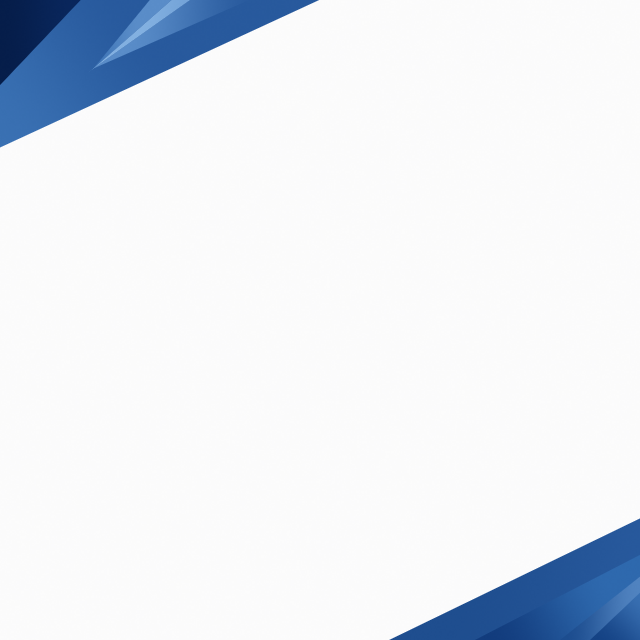
Reproduce this background procedurally as a Shadertoy shader.

```glsl
// Pale canvas with faceted blue bands across the top-left and bottom-right corners.

#define PAPER      vec3(0.985, 0.985, 0.986)
#define NAVY       vec3(0.022, 0.115, 0.290)
#define DEEP_BLUE  vec3(0.120, 0.305, 0.560)
#define MID_BLUE   vec3(0.155, 0.350, 0.615)
#define SOFT_BLUE  vec3(0.225, 0.440, 0.700)
#define SKY_BLUE   vec3(0.350, 0.550, 0.785)
#define GLINT      vec3(0.510, 0.690, 0.880)
#define GRAIN      0.004

// Signed distance to the line a-b, positive on its left side
float side(vec2 p, vec2 a, vec2 b) {
    vec2 d = normalize(b - a);
    return d.x * (p.y - a.y) - d.y * (p.x - a.x);
}

// Antialiased coverage of the left side of a-b
float leftOf(vec2 p, vec2 a, vec2 b) {
    float pixel = 1.0 / min(iResolution.x, iResolution.y);
    return clamp(0.5 + side(p, a, b) / pixel, 0.0, 1.0);
}

// Coverage of the wedge between two rays that leave one tip
float wedge(vec2 p, vec2 tip, vec2 rightEnd, vec2 leftEnd) {
    return leftOf(p, tip, rightEnd) * leftOf(p, leftEnd, tip);
}

float hash(vec2 p) {
    vec3 q = fract(vec3(p.xyx) * 0.1031);
    q += dot(q, q.yzx + 33.33);
    return fract((q.x + q.y) * q.z);
}

// Top-left band: dark corner and a bright shard
vec3 upperBand(vec2 p) {
    vec3 col = mix(SOFT_BLUE, MID_BLUE, smoothstep(0.0, 0.36, p.x + 0.7 * (p.y - 0.78)));

    vec3 corner = mix(NAVY, vec3(0.035, 0.150, 0.360), smoothstep(0.0, 0.12, p.x));
    col = mix(col, corner, leftOf(p, vec2(0.0, 0.867), vec2(0.126, 1.0)));

    vec2 tip = vec2(0.146, 0.893);
    vec2 glintRight = vec2(0.297, 1.0);
    vec2 glintLeft = vec2(0.268, 1.0);
    vec3 lowerFacet = mix(SKY_BLUE, MID_BLUE, smoothstep(0.19, 0.41, p.x));
    vec3 upperFacet = mix(SOFT_BLUE, SKY_BLUE, smoothstep(0.13, 0.22, p.x));
    vec3 glint = mix(GLINT, SKY_BLUE, 0.35 * smoothstep(0.22, 0.30, p.x));
    col = mix(col, lowerFacet, wedge(p, tip, vec2(0.389, 1.0), glintRight));
    col = mix(col, upperFacet, wedge(p, tip, glintLeft, vec2(0.234, 1.0)));
    return mix(col, glint, wedge(p, tip, glintRight, glintLeft));
}

// Bottom-right band: shaded inner facet with a thin ray
vec3 lowerBand(vec2 p) {
    vec3 col = mix(DEEP_BLUE, MID_BLUE, smoothstep(0.70, 1.05, p.x));

    float light = smoothstep(0.76, 1.0, p.x + 0.5 * p.y);
    vec3 facet = mix(vec3(0.070, 0.235, 0.490), vec3(0.180, 0.410, 0.680), light);
    col = mix(col, facet, leftOf(p, vec2(1.0, 0.133), vec2(0.742, 0.0)));

    float glow = smoothstep(0.88, 1.0, p.x);
    vec3 ray = mix(vec3(0.110, 0.300, 0.560), SKY_BLUE, glow * 0.85);
    col = mix(col, ray, leftOf(p, vec2(1.0, 0.099), vec2(0.875, 0.0)));

    vec3 base = mix(vec3(0.080, 0.260, 0.520), SOFT_BLUE, smoothstep(0.93, 1.08, p.x + p.y));
    return mix(col, base, leftOf(p, vec2(1.0, 0.074), vec2(0.922, 0.0)));
}

void mainImage(out vec4 fragColor, in vec2 fragCoord) {
    vec2 p = fragCoord / iResolution.xy;
    vec3 col = PAPER;
    col = mix(col, upperBand(p), leftOf(p, vec2(0.0, 0.7695), vec2(0.4987, 1.0)));
    col = mix(col, lowerBand(p), leftOf(p, vec2(1.0, 0.190), vec2(0.608, 0.0)));

    // Faint grain on a fixed grid
    col += GRAIN * (hash(floor(p * 512.0)) - 0.5);
    fragColor = vec4(clamp(col, 0.0, 1.0), 1.0);
}
```
